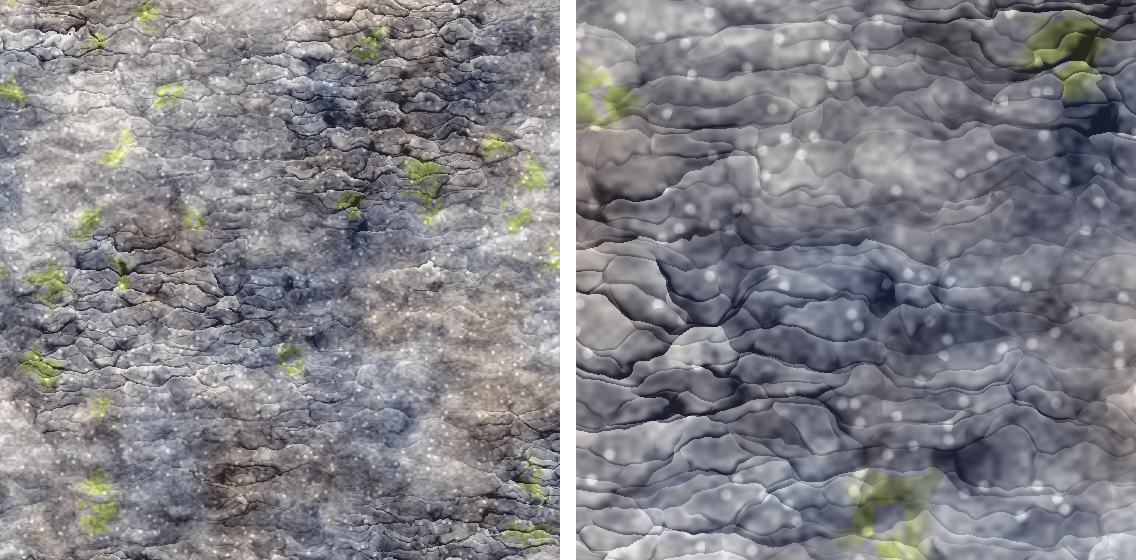
Left: the whole. Right: its middle third, enlarged.
This texture is drawn by a three.js fragment shader. Its source:

```glsl
varying vec2 vUv;

struct Cell { float edge; vec2 offset; float id; };

vec2 hash2(vec2 p) {
  vec3 q = fract(p.xyx * vec3(0.1031, 0.1030, 0.0973));
  q += dot(q, q.yzx + 33.33);
  return fract((q.xx + q.yz) * q.zy);
}

float noise(vec2 p) {
  vec2 i = floor(p), f = fract(p);
  f = f * f * (3.0 - 2.0 * f);
  float low = mix(hash2(i).x, hash2(i + vec2(1.0, 0.0)).x, f.x);
  float high = mix(hash2(i + vec2(0.0, 1.0)).x, hash2(i + 1.0).x, f.x);
  return mix(low, high, f.y);
}

float fbm(vec2 p) {
  float sum = 0.0, gain = 0.533;
  for (int i = 0; i < 4; i++) {
    sum += gain * noise(p);
    p = mat2(1.98, 0.28, -0.28, 1.98) * p + 17.3;
    gain *= 0.5;
  }
  return sum;
}

// Nearest cell: gap to its border, offset from its centre, random id
Cell cellular(vec2 p) {
  vec2 base = floor(p);
  float nearest = 9.0, second = 9.0;
  Cell cell = Cell(0.0, vec2(0.0), 0.0);
  for (int y = -1; y <= 1; y++) {
    for (int x = -1; x <= 1; x++) {
      vec2 grid = base + vec2(float(x), float(y));
      vec2 offset = p - grid - 0.1 - 0.8 * hash2(grid);
      float d = length(offset);
      if (d < nearest) {
        second = nearest;
        nearest = d;
        cell.offset = offset;
        cell.id = hash2(grid + 41.7).y;
      } else {
        second = min(second, d);
      }
    }
  }
  cell.edge = second - nearest;
  return cell;
}

// Stones catch light on the upper rim and drop a shadow under the lower one
float ledge(Cell stone) {
  float rim = 1.0 - smoothstep(0.03, 0.3, stone.edge);
  float up = smoothstep(-0.25, 0.25, stone.offset.y);
  return rim * mix(-0.42, 0.17, up) * mix(0.25, 1.1, stone.id);
}

void main() {
  vec2 p = vUv;
  vec2 warp = vec2(fbm(p * 20.0), fbm(p * 22.0 + 9.0)) - 0.5;
  vec2 q = p + warp * vec2(0.06, 0.035);

  // Broad zones of the wall
  float rough = smoothstep(0.38, 0.58, fbm(p * vec2(4.0, 5.0) + 3.1));
  float plaster = smoothstep(0.5, 0.68, fbm(q * vec2(4.5, 4.0) + 27.4));
  float stain = fbm(q * vec2(5.0, 9.0) + 61.0) - 0.5;
  float warmth = fbm(p * 7.0 + 80.0) - 0.5;

  // Two sizes of flat stones
  Cell block = cellular(q * vec2(14.0, 29.0));
  Cell chip = cellular(q * vec2(29.0, 60.0) + 5.0);
  float relief = ledge(block) * mix(0.25, 1.0, rough);
  relief += ledge(chip) * mix(0.2, 0.65, rough);
  relief *= 1.0 - 0.5 * plaster;

  // Weathered surface grain
  float grain = fbm(q * vec2(32.0, 55.0)) - 0.5;
  float grit = noise(p * vec2(190.0, 230.0)) - 0.5;
  float tone = 0.53 + 0.5 * stain + 0.15 * plaster + relief;
  tone += 0.12 * (block.id - 0.5) + 0.08 * (chip.id - 0.5);
  tone += 0.5 * grain + 0.17 * grit;

  // Pale lichen flecks
  Cell fleck = cellular(p * 95.0);
  float spot = 1.0 - smoothstep(0.15, 0.45, length(fleck.offset));
  tone += 0.22 * spot * step(0.9, fleck.id);
  tone = clamp(tone, 0.13, 0.92);

  // Bluish shadows, warmer lights
  vec3 cool = vec3(0.004, -0.009, 0.02);
  vec3 warm = vec3(0.012, -0.005, -0.01);
  vec3 color = tone + mix(cool, warm, smoothstep(0.38, 0.72, tone));
  color += warmth * (1.0 - 0.6 * plaster) * vec3(0.14, 0.02, -0.14);

  // Scattered tufts of moss
  Cell tuft = cellular((p + warp * 0.07) * vec2(10.0, 9.0) + 13.0);
  float moss = 1.0 - smoothstep(0.08, 0.42, length(tuft.offset));
  moss *= step(0.74, tuft.id) * smoothstep(0.36, 0.6, noise(q * 75.0) + 0.2 * moss);
  color = mix(color, tone * vec3(1.04, 1.12, 0.6) + 0.02, 0.85 * moss);

  gl_FragColor = vec4(color, 1.0);
}
```
